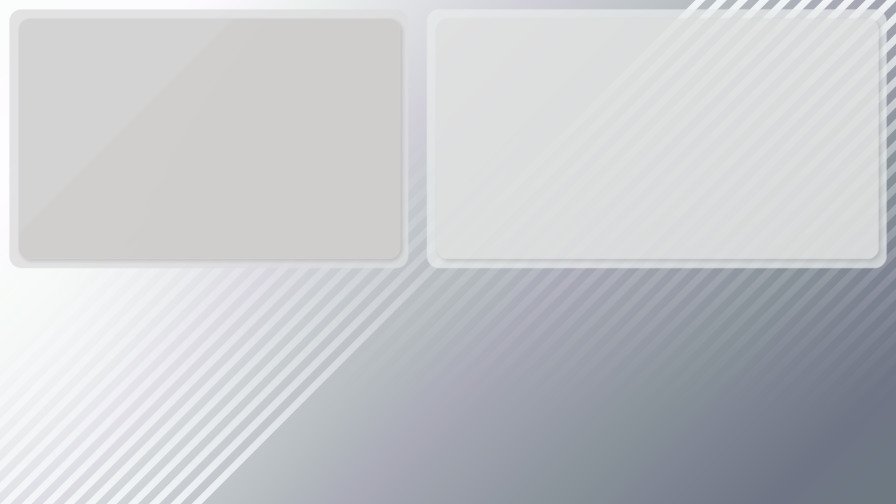
Write a Shadertoy shader that draws this background.

```glsl
const float STRIPE_PERIOD = 0.0422;
const float STRIPE_SPLIT = 0.39;
const vec3 PALE = vec3(0.985, 0.985, 0.99);
const vec3 SLATE = vec3(0.435, 0.465, 0.515);

float roundedBox(vec2 p, vec2 lo, vec2 hi, float radius) {
    vec2 q = abs(p - 0.5 * (lo + hi)) - 0.5 * (hi - lo) + radius;
    return length(max(q, 0.0)) + min(max(q.x, q.y), 0.0) - radius;
}

float coverage(float dist, float softness) {
    return 1.0 - smoothstep(-softness, softness, dist);
}

// Repeating band centred on the phase value
float stripeMask(float d, float phase, float period, float aa) {
    float offset = abs(fract((d - phase) / period + 0.5) - 0.5) * period;
    return coverage(offset - 0.235 * period, aa);
}

// Diagonal gradient with two families of fading stripes
vec3 backdrop(vec2 p, float aa) {
    float d = p.x - p.y;
    vec3 color = mix(PALE, SLATE, clamp((d + 0.6) / 2.12, 0.0, 1.0));
    float glow = exp(-5.0 * dot(p - vec2(0.0, 0.4), p - vec2(0.0, 0.4)));
    color = mix(color, vec3(1.0), 0.65 * glow);

    // Slow layered sines tint the gradient lavender and sea green
    float tint = sin(9.0 * d + 1.2) + 0.5 * sin(21.0 * d);
    color += 0.007 * tint * vec3(0.6, -0.7, 0.8);

    float side = smoothstep(-aa, aa, d - STRIPE_SPLIT - 0.5 * STRIPE_PERIOD);
    float lower = 0.85 * pow(clamp(1.0 - p.y / 0.78, 0.0, 1.0), 1.4);
    float upper = 0.92 * pow(clamp((p.y - 0.13) / 0.87, 0.0, 1.0), 2.0);
    // The first upper band shares the split line with the last lower one
    float strength = mix(max(lower, upper * step(STRIPE_SPLIT - 0.5 * STRIPE_PERIOD, d)), upper, side);
    float band = stripeMask(d, STRIPE_SPLIT, STRIPE_PERIOD, aa);
    return mix(color, vec3(0.97, 0.98, 0.985), band * strength);
}

// Translucent frame, soft shadow, then the inset plate
vec3 panel(vec3 color, vec2 p, vec2 lo, vec2 hi, vec4 frame, vec4 plate, float aa) {
    const float INSET = 0.0185;
    float outer = coverage(roundedBox(p, lo, hi, 0.024), aa);
    vec2 innerLo = lo + INSET;
    vec2 innerHi = hi - vec2(0.016, INSET);
    float inner = coverage(roundedBox(p, innerLo, innerHi, 0.022), aa);
    vec2 shadowOffset = vec2(0.004, -0.004);
    float shadow = coverage(roundedBox(p - shadowOffset, innerLo, innerHi, 0.024), 0.009);

    color = mix(color, frame.rgb, outer * frame.a);
    color *= 1.0 - 0.15 * shadow * outer * (1.0 - inner);
    return mix(color, plate.rgb, inner * plate.a);
}

void mainImage(out vec4 fragColor, in vec2 fragCoord) {
    vec2 p = fragCoord / iResolution.y;
    float aa = 1.0 / iResolution.y;
    float right = iResolution.x / iResolution.y;
    float d = p.x - p.y;
    vec3 color = backdrop(p, aa);

    // Left panel has a cool corner and a warmer body
    vec3 warmGrey = mix(vec3(0.822), vec3(0.81, 0.802, 0.793), smoothstep(-0.51, -0.49, d));
    color = panel(color, p, vec2(0.0185, 0.468), vec2(0.81, 0.9815),
                  vec4(0.865, 0.865, 0.87, 0.82), vec4(warmGrey, 0.9), aa);

    // Right panel lets the stripes show through
    color = panel(color, p, vec2(0.847, 0.468), vec2(right - 0.0185, 0.9815),
                  vec4(0.91, 0.92, 0.92, 0.74), vec4(0.862, 0.862, 0.86, 0.62), aa);

    fragColor = vec4(clamp(color, 0.0, 1.0), 1.0);
}
```
